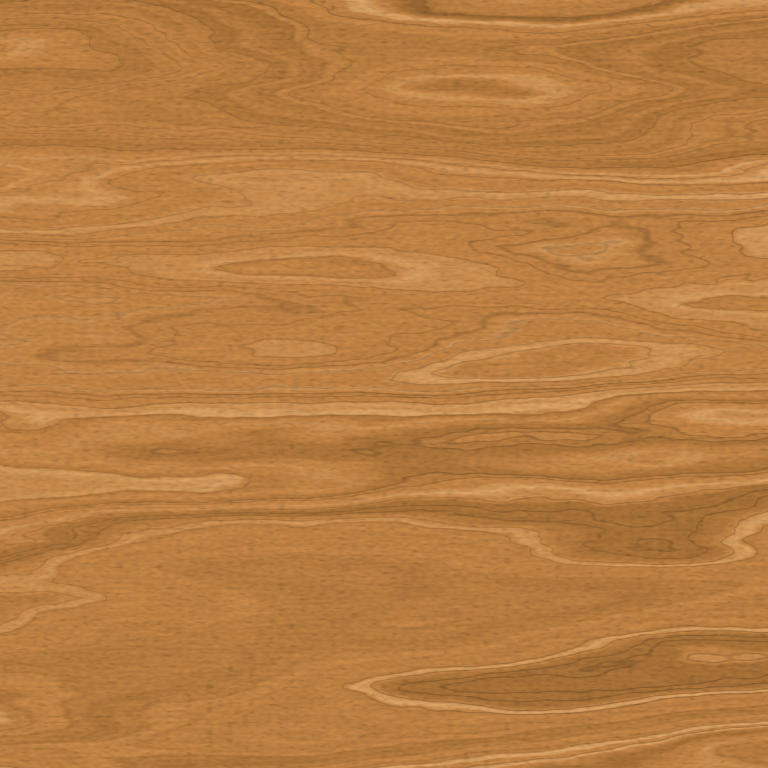
Give the GLSL for this texture, as a WebGL 2 fragment shader.

```glsl
#version 300 es
precision highp float;

uniform vec2 u_resolution;
out vec4 fragColor;

const vec3 DARK_WOOD = vec3(0.640, 0.430, 0.212);
const vec3 BASE_WOOD = vec3(0.740, 0.502, 0.265);
const vec3 LIGHT_WOOD = vec3(0.822, 0.610, 0.380);

float hash(vec2 cell) {
    return fract(sin(dot(cell, vec2(127.1, 311.7))) * 43758.5453);
}

vec2 gradientAt(vec2 cell) {
    float angle = 6.28318 * hash(cell);
    return vec2(cos(angle), sin(angle));
}

// Gradient noise, roughly -0.7 to 0.7
float noise(vec2 p) {
    vec2 cell = floor(p);
    vec2 f = fract(p);
    vec2 s = f * f * f * (f * (f * 6.0 - 15.0) + 10.0);
    float a = dot(gradientAt(cell), f);
    float b = dot(gradientAt(cell + vec2(1, 0)), f - vec2(1, 0));
    float c = dot(gradientAt(cell + vec2(0, 1)), f - vec2(0, 1));
    float d = dot(gradientAt(cell + vec2(1, 1)), f - vec2(1, 1));
    return mix(mix(a, b, s.x), mix(c, d, s.x), s.y);
}

// One-dimensional value noise, 0 to 1
float layerNoise(float x, float seed) {
    float cell = floor(x);
    float f = fract(x);
    return mix(hash(vec2(cell, seed)), hash(vec2(cell + 1.0, seed)), f * f * (3.0 - 2.0 * f));
}

// Growth layer depth: long hills whose contours become eyes and straight bands
float growthField(vec2 p) {
    float field = 2.4 * p.y;
    field += 0.9 * noise(p * vec2(0.25, 5.0) + vec2(21.3, 4.4));
    field += 0.9 * noise(p * vec2(1.3, 9.0) + vec2(3.7, 11.3));
    field += 0.22 * noise(p * vec2(2.8, 19.0) + vec2(8.1, 2.6));
    field += 0.07 * noise(p * vec2(8.0, 42.0) + vec2(1.4, 6.2));
    field += 0.022 * noise(p * vec2(26.0, 110.0));
    return field;
}

// Layer tone around zero, faded where layers are thinner than the sampling step
float layerTone(float depth, float frequency, float seed) {
    float x = depth * frequency;
    float fade = 1.0 - smoothstep(0.5, 1.2, fwidth(x));
    return (layerNoise(x, seed) - 0.5) * fade;
}

// Thin contour where a layer value crosses its middle
float hairline(float depth, float frequency, float seed) {
    float x = depth * frequency;
    float value = layerNoise(x, seed);
    float width = max(0.06, 1.3 * fwidth(value));
    float fade = 1.0 - smoothstep(0.4, 1.0, fwidth(x));
    return (1.0 - smoothstep(0.0, width, abs(value - 0.5))) * fade;
}

vec3 woodColour(float tone) {
    vec3 colour = mix(DARK_WOOD, BASE_WOOD, smoothstep(-0.36, 0.04, tone));
    return mix(colour, LIGHT_WOOD, smoothstep(0.03, 0.36, tone));
}

void main() {
    vec2 p = gl_FragCoord.xy / u_resolution.y;
    float depth = growthField(p);

    // Growth layers, bolder in some regions than in others
    float boldness = mix(0.65, 1.15, smoothstep(-0.3, 0.25, noise(p * vec2(0.8, 3.5) + 5.3)));
    float tone = 0.50 * layerTone(depth, 10.0, 3.0);
    tone += 0.42 * layerTone(depth, 25.0, 19.0);
    tone += 0.20 * layerTone(depth, 58.0, 31.0);
    vec3 colour = woodColour(tone * boldness);
    colour *= 1.0 - 0.13 * boldness * hairline(depth, 15.0, 47.0);

    // Fine fibres and short dark pores
    float fibre = noise(p * vec2(105.0, 250.0));
    float streak = noise(p * vec2(14.0, 215.0) + 17.0);
    float pore = smoothstep(0.2, 0.5, noise(p * vec2(75.0, 262.0) + 71.0));
    colour *= 1.01 + 0.085 * fibre + 0.06 * streak - 0.08 * pore;

    fragColor = vec4(colour, 1.0);
}
```
